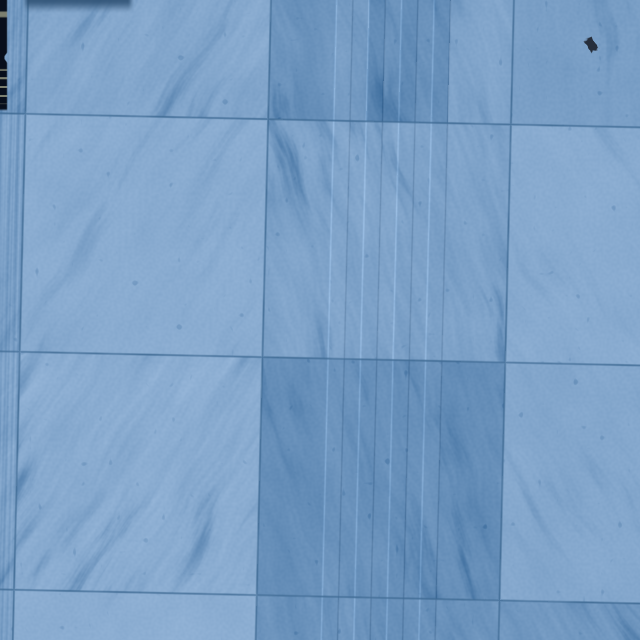
Write a three.js fragment shader that draws this texture.

```glsl
// Blue veined marble wall: slightly tilted square slabs with a fluted centre column.
varying vec2 vUv;

const vec3 PALE = vec3(0.56, 0.69, 0.83);
const vec3 DEEP = vec3(0.23, 0.42, 0.61);
const vec3 JOINT = vec3(0.25, 0.42, 0.58);
const vec3 INK = vec3(0.03, 0.06, 0.11);
const vec3 BRASS = vec3(0.60, 0.61, 0.52);

const vec2 SLAB = vec2(0.3795, 0.372);   // slab size
const vec2 ORIGIN = vec2(0.020, 0.079);  // lowest left joint crossing
const vec2 TILT = vec2(0.024, -0.022);   // lean of the joints
const float JOINT_HALF = 0.0014;
const float SOFT = 0.0016;
const float FLUTE_START = 0.27;          // in slab widths
const float FLUTE_PITCH = 0.134;
const float FLUTE_COUNT = 3.5;
const float GRAIN = 0.065;

float hash(vec2 p) {
  return fract(sin(dot(p, vec2(127.1, 311.7))) * 43758.5);
}

vec2 gradient(vec2 p) {
  float a = 6.2832 * hash(p);
  return vec2(cos(a), sin(a));
}

float noise(vec2 p) {
  vec2 i = floor(p), f = fract(p);
  vec2 w = f * f * f * (f * (f * 6.0 - 15.0) + 10.0);
  vec2 e = vec2(1.0, 0.0);
  float a = dot(gradient(i), f);
  float b = dot(gradient(i + e), f - e);
  float c = dot(gradient(i + e.yx), f - e.yx);
  float d = dot(gradient(i + e.xx), f - e.xx);
  return mix(mix(a, b, w.x), mix(c, d, w.x), w.y);
}

float fbm(vec2 p) {
  float sum = 0.0, amp = 0.75;
  for (int i = 0; i < 4; i++) {
    sum += amp * noise(p);
    p = p * 2.03 + 17.3;
    amp *= 0.55;
  }
  return sum;
}

float line(float d, float halfWidth) {
  return 1.0 - smoothstep(halfWidth - SOFT, halfWidth + SOFT, abs(d));
}

float band(float x, float lo, float hi, float blur) {
  return smoothstep(lo - blur, lo + blur, x) * (1.0 - smoothstep(hi - blur, hi + blur, x));
}

// Picks the value of a column from a row of three.
float pick(vec3 row, float col) {
  return col < 0.5 ? row.x : (col < 1.5 ? row.y : row.z);
}

void main() {
  vec2 p = vUv;
  vec2 g = (p - TILT * p.yx - ORIGIN) / SLAB;
  vec2 cell = floor(g), f = fract(g);
  vec2 seed = 31.0 * vec2(hash(cell + 3.7), hash(cell + 9.2));

  // Darkness and vein strength of each slab, by row from the top
  vec3 tones = cell.y > 1.5 ? vec3(0.14, 0.42, 0.26) : cell.y > 0.5 ? vec3(0.06, 0.21, 0.08)
             : cell.y > -0.5 ? vec3(0.07, 0.49, 0.13) : vec3(0.04, 0.42, 0.36);
  vec3 veins = cell.y > 1.5 ? vec3(0.45, 0.45, 0.20) : cell.y > 0.5 ? vec3(0.16, 0.50, 0.12)
             : cell.y > -0.5 ? vec3(0.50, 0.40, 0.18) : vec3(0.08, 0.50, 0.55);
  float tone = pick(tones, cell.x), vein = pick(veins, cell.x);
  float lean = pick(vec3(0.60, -0.30, cell.y > 1.5 ? 0.0 : -0.60), cell.x);

  // Flutes: each rib breaks the veining and shifts its tone
  float flute = (f.x - FLUTE_START) / FLUTE_PITCH;
  float isCentre = step(0.5, cell.x) * step(cell.x, 1.5);
  float isFluted = isCentre * step(0.0, flute) * step(flute, FLUTE_COUNT);
  float rib = floor(flute * 2.0) * isFluted;
  float topRow = step(1.5, cell.y);
  tone += isFluted * (hash(vec2(rib, cell.y)) - 0.5) * mix(0.10, 0.28, topRow);
  tone -= isCentre * topRow * step(FLUTE_COUNT, flute) * 0.24;

  // Veins: sheared, stretched noise gathered into drifts
  float across = p.x - lean * p.y + 0.018 * noise(p * 9.0 + seed);
  float streak = fbm(vec2(across * 24.0, p.y * 5.0 + rib * 0.13) + seed);
  float fine = noise(vec2(across * 110.0, p.y * 13.0) + seed);
  float drift = smoothstep(-0.20, 0.38, noise(vec2(across * 7.0, p.y * 4.0) + seed.yx));
  float t = tone + vein * (drift * smoothstep(-0.05, 0.60, streak) + 0.28 * streak + 0.16 * fine);

  // Cloudiness, grain and small pits
  t += 0.07 * fbm(p * 9.0 + seed) + GRAIN * noise(p * 190.0);
  t += 0.25 * smoothstep(0.44, 0.62, noise(p * vec2(72.0, 58.0) + seed));

  // Reeded strip at the left edge
  float strip = step(cell.x, -0.5);
  t += strip * (0.20 + 0.30 * noise(vec2(g.x * 95.0, p.y * 2.0)));
  vec3 color = mix(PALE, DEEP, clamp(t, -0.06, 1.08));

  // Lit and shaded flute edges
  float edge = floor(flute + 0.5);
  float lit = line((flute - edge) * FLUTE_PITCH * SLAB.x, 0.0012);
  float shade = line((fract(flute) - 0.5) * FLUTE_PITCH * SLAB.x, 0.0010);
  float inside = isCentre * step(-0.2, flute) * step(flute, FLUTE_COUNT + 0.2);
  color += inside * (0.085 * lit * step(edge, 3.5) - 0.085 * shade);

  // Joints
  vec2 gap = (g - floor(g + 0.5)) * SLAB;
  float joint = max(line(gap.x, JOINT_HALF), line(gap.y, JOINT_HALF));
  color = mix(color, JOINT, joint * (0.78 + 0.25 * noise(p * 24.0)));

  // Soft shadow, dark chip and ringed fitting along the top
  float shadow = band(p.x, 0.04, 0.205, 0.006) * smoothstep(0.978, 1.0, p.y);
  color = mix(color, DEEP * 0.72, 0.85 * shadow);
  vec2 c = p - vec2(0.924, 0.930);
  float chip = abs(c.x) + abs(c.y + 0.45 * c.x) + 0.004 * noise(p * 160.0);
  color = mix(color, INK + 0.12, 1.0 - smoothstep(0.010, 0.014, chip));
  float reach = 0.011 - 0.004 * band(p.y, 0.905, 0.915, 0.004);
  float fitting = band(p.x, -0.1, reach, SOFT) * smoothstep(0.826, 0.831, p.y);
  float rings = band(p.y, 0.838, 0.892, 0.002) * smoothstep(0.55, 0.9, sin(p.y * 460.0));
  rings = max(rings, band(p.y, 0.973, 0.982, 0.002));
  color = mix(color, mix(INK, BRASS, 0.8 * rings), fitting);

  gl_FragColor = vec4(color, 1.0);
}
```
